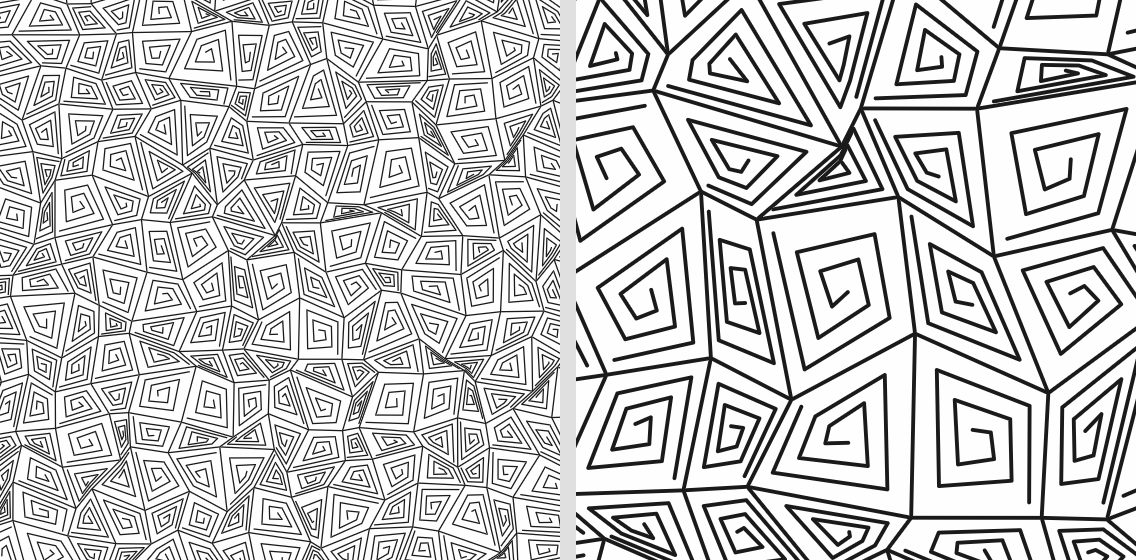
Left: the whole. Right: its middle third, enlarged.
A WebGL 1 fragment shader for this pattern:

```glsl
precision highp float;
// Warped grid of four-sided cells, each holding an angular spiral in thin dark line.

uniform vec2 u_resolution;

#define CELLS 14.5          // cells across the canvas
#define JITTER 0.43         // corner displacement, in cells (below 0.5)
#define LINE_WIDTH 0.0023   // stroke width, in canvas units
#define SEGMENTS 10         // strokes in one spiral
#define OUTER_SCALE 0.80    // size of the outermost stroke relative to its cell
#define SCALE_STEP 0.07     // shrink from one spiral corner to the next
#define INK vec3(0.10)
#define PAPER vec3(0.995)

vec2 hash2(vec2 p) {
    vec3 q = fract(p.xyx * vec3(0.1031, 0.1030, 0.0973));
    q += dot(q, q.yzx + 33.33);
    return fract((q.xx + q.yz) * q.zy);
}

// Displaced grid point.
vec2 gridPoint(vec2 id) {
    return id + JITTER * (2.0 * hash2(id + 37.0) - 1.0);
}

// Cell corners 0 to 3, counterclockwise from the lower left.
vec2 cellCorner(vec2 cell, float index) {
    float k = mod(index, 4.0);
    vec2 side = vec2(step(0.5, k) * step(k, 2.5), step(1.5, k));
    return gridPoint(cell + side);
}

float segmentDistance(vec2 p, vec2 a, vec2 b) {
    vec2 ap = p - a, ab = b - a;
    float t = clamp(dot(ap, ab) / max(dot(ab, ab), 1e-6), 0.0, 1.0);
    return length(ap - ab * t);
}

// Spiral whose corners step around the cell while shrinking to its centre.
float spiralDistance(vec2 p, vec2 cell) {
    float start = floor(4.0 * pow(hash2(cell + 91.0).x, 2.0));
    vec2 a = cellCorner(cell, start);
    vec2 b = cellCorner(cell, start + 1.0);
    vec2 c = cellCorner(cell, start + 2.0);
    vec2 d = cellCorner(cell, start + 3.0);
    vec2 centre = 0.25 * (a + b + c + d);

    float scale = OUTER_SCALE;
    float nearest = 1e3;
    for (int i = 0; i < SEGMENTS; i++) {
        vec2 from = mix(centre, a, scale);
        scale -= SCALE_STEP;
        nearest = min(nearest, segmentDistance(p, from, mix(centre, b, scale)));
        vec2 first = a;
        a = b; b = c; c = d; d = first;
    }
    return nearest;
}

// Left and bottom edges; neighbouring cells supply the other two.
float edgeDistance(vec2 p, vec2 cell) {
    vec2 origin = gridPoint(cell);
    float bottom = segmentDistance(p, origin, gridPoint(cell + vec2(1.0, 0.0)));
    float left = segmentDistance(p, origin, gridPoint(cell + vec2(0.0, 1.0)));
    return min(bottom, left);
}

void main() {
    float canvas = min(u_resolution.x, u_resolution.y);
    vec2 p = gl_FragCoord.xy / canvas * CELLS + vec2(0.3, 0.4);
    vec2 home = floor(p);

    // Displaced cells can reach into their neighbours, so test all nine.
    float nearest = 1e3;
    for (int y = -1; y <= 1; y++) {
        for (int x = -1; x <= 1; x++) {
            vec2 cell = home + vec2(float(x), float(y));
            nearest = min(nearest, edgeDistance(p, cell));
            nearest = min(nearest, spiralDistance(p, cell));
        }
    }

    // Stroke coverage with a ramp one pixel wide.
    float outside = nearest / CELLS - 0.5 * LINE_WIDTH;
    float coverage = clamp(0.5 - outside * canvas, 0.0, 1.0);
    gl_FragColor = vec4(mix(PAPER, INK, coverage), 1.0);
}
```
